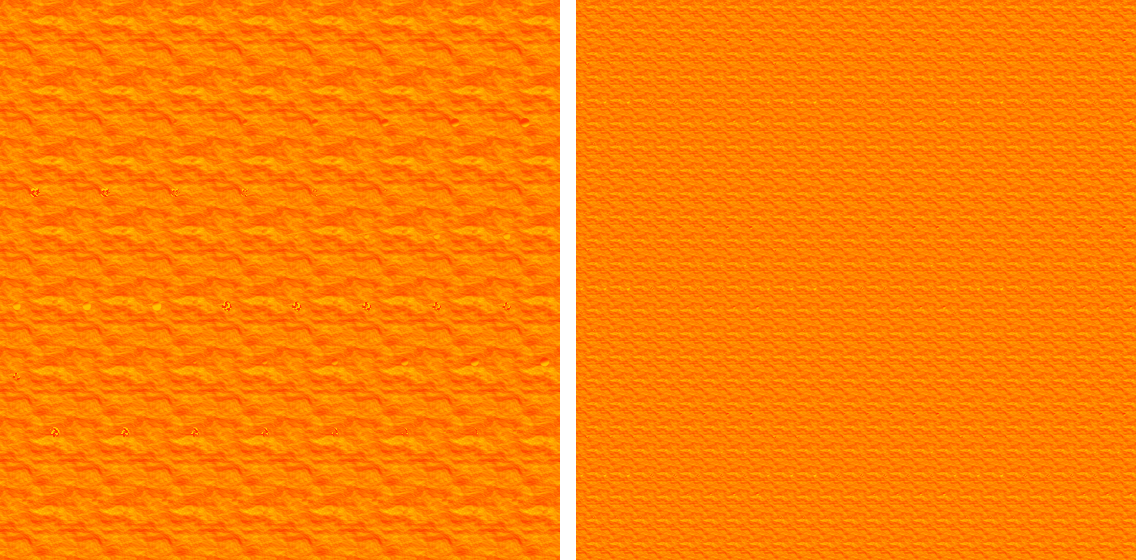
Left, the tile; right, the same tile 3 across and 3 down.
Write a Shadertoy shader that draws this texture.

```glsl
// Molten lava as an 8 by 8 sheet of frames, read left to right from the top.
// Wrapping gradient noise, lit as a relief, forms the crust and its folds;
// in each frame bubbles swell and burst according to the frame number.

const float TAU = 6.2831853;
const float FRAMES = 8.0;            // frames across and down
const float LOOP = FRAMES * FRAMES;  // frames in the whole cycle

float hash(vec2 p) {
    vec3 q = fract(p.xyx * 0.1031);
    q += dot(q, q.yzx + 33.33);
    return fract((q.x + q.y) * q.z);
}

// Gradient at a lattice point: same in each frame, swaying slightly down the sheet
vec2 gradientAt(vec2 lattice, vec2 period, float seed) {
    float h = hash(mod(lattice, period) + seed);
    float sway = 0.2 * sin(TAU * (lattice.y / (FRAMES * period.y) + h * 7.0));
    float angle = TAU * h + sway;
    return vec2(cos(angle), sin(angle));
}

// Gradient noise with a whole number of lattice cells per frame
float gradientNoise(vec2 p, vec2 period, float seed) {
    p *= period;
    vec2 i = floor(p), f = p - i;
    vec2 u = f * f * f * (f * (f * 6.0 - 15.0) + 10.0);
    vec2 right = vec2(1.0, 0.0), up = vec2(0.0, 1.0);
    float a = dot(gradientAt(i, period, seed), f);
    float b = dot(gradientAt(i + right, period, seed), f - right);
    float c = dot(gradientAt(i + up, period, seed), f - up);
    float d = dot(gradientAt(i + 1.0, period, seed), f - 1.0);
    return mix(mix(a, b, u.x), mix(c, d, u.x), u.y);
}

// Height of the crust: slightly stretched octaves
float crustHeight(vec2 p) {
    vec2 period = vec2(4.0, 5.0);
    float height = 0.0, amplitude = 1.0;
    for (int octave = 0; octave < 4; octave++) {
        height += amplitude * gradientNoise(p, period, 11.0 + 17.0 * float(octave));
        period *= 2.0;
        amplitude *= 0.47;
    }
    return height;
}

// Two folds per frame, the upper one with a sharp dark crease
float foldHeat(float y) {
    float crease = (fract(y) - 0.4) / 0.035;
    return -0.04 * cos(2.0 * TAU * (y - 0.42)) - 0.05 * exp(-crease * crease);
}

// Heat of the crust: relief light, broad mottling and horizontal folds
float crustHeat(vec2 p) {
    vec2 warp = vec2(gradientNoise(p, vec2(4.0, 5.0), 71.0),
                     gradientNoise(p, vec2(5.0, 4.0), 93.0));
    vec2 q = p + 0.06 * warp;
    vec2 lightStep = 0.007 * normalize(vec2(0.4, 1.0));
    float slope = (crustHeight(q + lightStep) - crustHeight(q - lightStep)) / 0.014;
    float mottle = gradientNoise(q, vec2(2.0, 6.0), 127.0);
    return 0.5 + 0.0145 * slope + 0.12 * mottle + foldHeat(q.y);
}

// Round blister, dark above the given edge height and bright below it
float addBlister(float heat, vec2 d, float radius, float edge, float strength, float pixel) {
    if (radius <= 0.0) return heat;
    float mask = 1.0 - smoothstep(radius - pixel, radius + pixel, length(d));
    float shade = smoothstep(edge - 0.55, edge + 0.55, (d.y - 0.3 * d.x) / radius);
    return mix(heat, mix(0.76, 0.24, shade), mask * strength);
}

// Ring of bright and dark shards that thins out as burst goes from 0 to 1
float addShards(float heat, vec2 p, vec2 d, float radius, float burst, float pixel) {
    float ring = abs(length(d) - radius * 0.65);
    float width = radius * mix(0.45, 0.2, burst);
    float mask = 1.0 - smoothstep(width - pixel, width + pixel, ring);
    float flake = gradientNoise(p, vec2(23.0, 25.0), 151.0);
    float gaps = gradientNoise(p, vec2(17.0, 19.0), 173.0);
    mask *= smoothstep(-0.08, 0.08, gaps + 0.25 - 0.5 * burst);
    return mix(heat, mix(0.2, 0.8, smoothstep(-0.12, 0.12, flake)), mask);
}

// Life of one bubble: swells for growFrames, then bursts over popFrames
float addBubble(float heat, vec2 p, vec2 centre, float edge, float frame, float start,
                float growFrames, float popFrames, float pixel) {
    float age = mod(frame - start, LOOP);
    vec2 d = fract(p) - centre;
    float radius = 0.064;
    if (age < growFrames) {
        float growth = sqrt((age + 1.0) / growFrames);
        return addBlister(heat, d, radius * growth, edge, 0.4 + 0.6 * growth, pixel);
    }
    float burst = (age - growFrames) / popFrames;
    return burst < 1.0 ? addShards(heat, p, d, radius, burst, pixel) : heat;
}

void mainImage(out vec4 fragColor, in vec2 fragCoord) {
    vec2 p = fragCoord / iResolution.xy * FRAMES;
    float pixel = 0.75 * FRAMES / iResolution.y;
    vec2 cell = floor(p);
    float frame = cell.x + FRAMES * (FRAMES - 1.0 - cell.y);
    float heat = crustHeat(p);

    // Faint bumps: one lasting, one that rises and sinks around the loop
    vec2 local = fract(p);
    float drift = 0.02 * sin(TAU * frame / LOOP);
    heat = addBlister(heat, local - vec2(0.79 - drift, 0.675 + drift), 0.042, -0.2, 0.45, pixel);
    float swell = smoothstep(0.1, 0.7, cos(TAU * (frame - 2.0) / LOOP));
    heat = addBlister(heat, local - vec2(0.355, 0.83), 0.045 * swell, 0.2, 0.55, pixel);

    // Bubbles
    heat = addBubble(heat, p, vec2(0.50, 0.25), -0.3, frame, 10.0, 6.0, 6.0, pixel);
    heat = addBubble(heat, p, vec2(0.24, 0.625), 0.6, frame, 28.0, 7.0, 6.0, pixel);
    heat = addBubble(heat, p, vec2(0.78, 0.83), 0.0, frame, 42.0, 6.0, 7.0, pixel);

    fragColor = vec4(1.0, clamp(heat, 0.18, 0.8), 0.0, 1.0);
}
```
